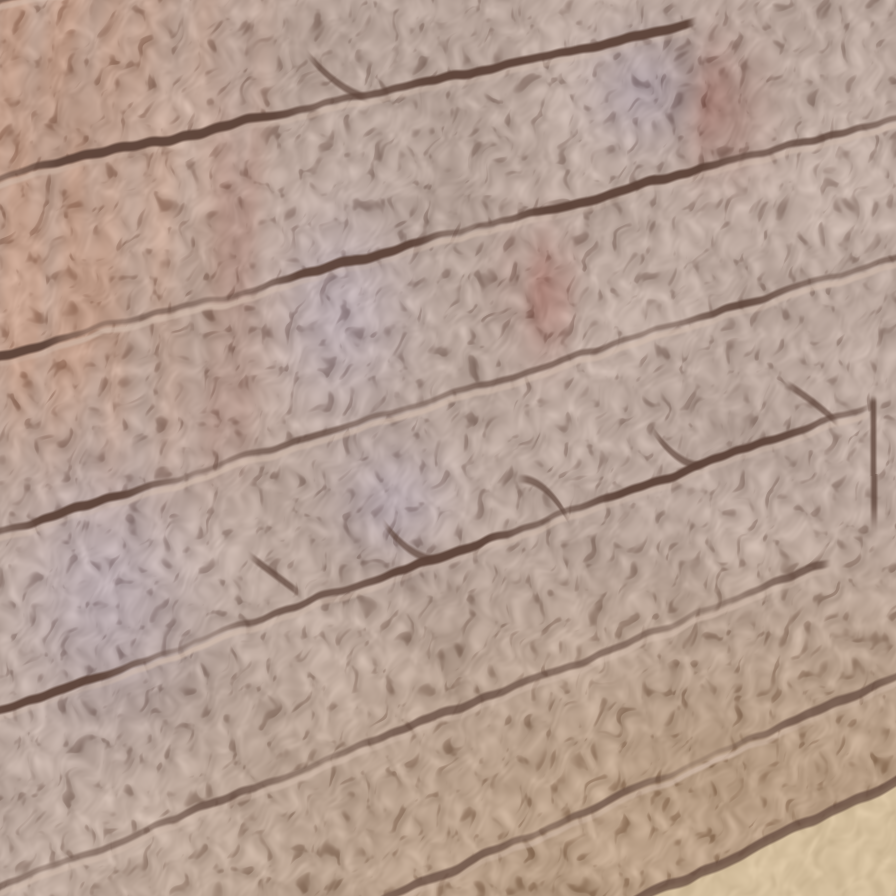
Reproduce this texture procedurally as a three.js fragment shader.

```glsl
varying vec2 vUv;

const vec3 STONE = vec3(0.725, 0.65, 0.612);
const vec3 WARM = vec3(0.75, 0.61, 0.535);
const vec3 LAVENDER = vec3(0.69, 0.635, 0.66);
const vec3 RUST = vec3(0.61, 0.43, 0.39);
const vec3 OCHRE = vec3(0.71, 0.60, 0.49);
const vec3 CREAM = vec3(0.83, 0.745, 0.615);
const vec3 SEAM = vec3(0.36, 0.26, 0.22);
const vec3 RIM = vec3(0.83, 0.74, 0.68);

vec2 gradient(vec2 cell) {
  float h = fract(sin(dot(cell, vec2(127.1, 311.7))) * 43758.5);
  return vec2(cos(h * 6.2832), sin(h * 6.2832));
}

float noise(vec2 p) {
  vec2 i = floor(p), f = fract(p);
  vec2 u = f * f * f * (f * (f * 6.0 - 15.0) + 10.0);
  vec2 e = vec2(1.0, 0.0);
  float low = mix(dot(gradient(i), f), dot(gradient(i + e), f - e), u.x);
  float high = mix(dot(gradient(i + e.yx), f - e.yx),
                   dot(gradient(i + e.xx), f - e.xx), u.x);
  return mix(low, high, u.y);
}

// Courses converge slightly towards the right
float courseStep(float x) { return 0.198 - 0.042 * x; }
float courseY(float x, float row) {
  return 0.802 + 0.223 * x - row * courseStep(x);
}

float band(float d, float halfWidth) {
  return 1.0 - smoothstep(halfWidth - 0.002, halfWidth + 0.002, abs(d));
}

float blob(vec2 p, vec2 center, vec2 radius) {
  vec2 q = (p - center) / radius;
  return exp(-dot(q, q));
}

float relief(vec2 p) {
  vec2 bend = vec2(noise(p * 34.0), noise(p * 34.0 + 19.0)) * 0.014;
  vec2 q = p + bend;
  q.x -= 0.3 * q.y;
  return noise(q * vec2(78.0, 50.0)) + 0.45 * noise(q * vec2(130.0, 95.0) + 7.0);
}

// Curved crack rising to the left from its foot
float chip(vec2 p, vec2 foot, float size, float curve) {
  vec2 q = (p - foot) / size;
  float arc = -0.75 * q.x + curve * q.x * (q.x + 1.0);
  float span = smoothstep(-1.1, -0.8, q.x) * (1.0 - smoothstep(-0.1, 0.15, q.x));
  return band((q.y - arc) * size * 0.8, 0.0035) * span;
}

float seamEnd(float row) {
  if (row == 0.0) return 0.78;
  if (row == 3.0) return 0.975;
  return row == 4.0 ? 0.93 : 2.0;
}

vec3 wallColor(vec2 p) {
  float cloud = noise(p * 7.0) + 0.5 * noise(p * 15.0 + 4.0);
  float streak = noise(vec2(p.x * 32.0 - p.y * 3.0, p.y * 4.0));
  float left = (1.0 - smoothstep(0.0, 0.42, p.x)) * smoothstep(0.3, 0.7, p.y);
  float corner = smoothstep(0.45, 1.15, p.x * 0.75 + (1.0 - p.y) * 0.6);
  vec3 col = mix(STONE, WARM, clamp(left * (0.9 + streak), 0.0, 1.0));
  col = mix(col, OCHRE, corner * smoothstep(0.48, 0.1, p.y) * 0.8);

  float cool = blob(p, vec2(0.12, 0.34), vec2(0.09, 0.13))
             + blob(p, vec2(0.72, 0.90), vec2(0.06))
             + blob(p, vec2(0.38, 0.65), vec2(0.07, 0.10))
             + blob(p, vec2(0.44, 0.44), vec2(0.06));
  float rust = blob(p, vec2(0.60, 0.675), vec2(0.038, 0.065))
             + 0.75 * blob(p, vec2(0.81, 0.88), vec2(0.045, 0.07))
             + 0.6 * blob(p, vec2(0.265, 0.77), vec2(0.025, 0.15))
             + 0.5 * blob(p, vec2(0.245, 0.54), vec2(0.035, 0.06));
  col = mix(col, LAVENDER, clamp(cool * 0.8, 0.0, 1.0));
  col = mix(col, RUST, clamp(rust * (0.6 + streak * 0.8), 0.0, 0.8));
  return col + 0.055 * cloud + 0.025 * streak;
}

void main() {
  vec2 p = vUv;
  float row = floor((courseY(p.x, 0.0) - p.y) / courseStep(p.x) + 0.5);
  float wobble = 0.006 * noise(vec2(p.x * 13.0, row * 5.3 + 0.4))
               + 0.004 * noise(vec2(p.x * 38.0, row * 3.7 + 0.2));

  // Stone surface and grain
  vec3 col = wallColor(p);
  float height = relief(p);
  float shade = relief(p + vec2(-0.004, 0.005)) - height;
  col += 0.13 * height + 0.09 * shade;
  col -= vec3(0.10, 0.11, 0.11) * smoothstep(0.18, 0.55, -height);

  // Seams with uneven depth and a pale lower rim
  float d = (p.y - courseY(p.x, row) - wobble) * 0.95;
  float wear = noise(vec2(p.x * 7.0, row * 4.1 + 0.5));
  float depth = clamp(0.78 + 1.0 * wear, 0.2, 0.95);
  depth *= row > 3.5 ? 0.72 : 1.0;
  float end = seamEnd(row);
  float present = (1.0 - smoothstep(end - 0.015, end, p.x)) * step(row, 5.5);
  col = mix(col, RIM, band(d + 0.008, 0.003) * present * (0.45 - 0.5 * wear));
  col = mix(col, SEAM, band(d, 0.0038 + 0.003 * wear) * present * depth);

  // Upright joint and chipped edges
  float joint = band(p.x - 0.975 - wobble * 0.4, 0.003)
              * smoothstep(0.40, 0.44, p.y) * (1.0 - smoothstep(0.55, 0.56, p.y));
  float chips = chip(p, vec2(0.405, courseY(0.405, 0.0)), 0.06, 0.4);
  for (int i = 0; i < 5; i++) {
    float n = float(i);
    float x = 0.33 + 0.15 * n;
    float lift = 0.045 * fract(n * 0.618 + 0.4) * step(n, 1.5);
    vec2 foot = vec2(x, courseY(x, 3.0) + lift);
    chips = max(chips, chip(p, foot, 0.05, 0.8 * sin(n * 2.4)));
  }
  col = mix(col, SEAM, max(joint * 0.75, chips * 0.65));

  // Bare ground past the lowest edge
  float edge = p.y - courseY(p.x, 5.75) - wobble;
  vec3 ground = CREAM + 0.06 * height + 0.03 * noise(p * 20.0);
  col = mix(ground, col, smoothstep(-0.004, 0.002, edge));
  col = mix(col, SEAM, band(edge, 0.006) * 0.7);
  gl_FragColor = vec4(clamp(col, 0.0, 1.0), 1.0);
}
```
